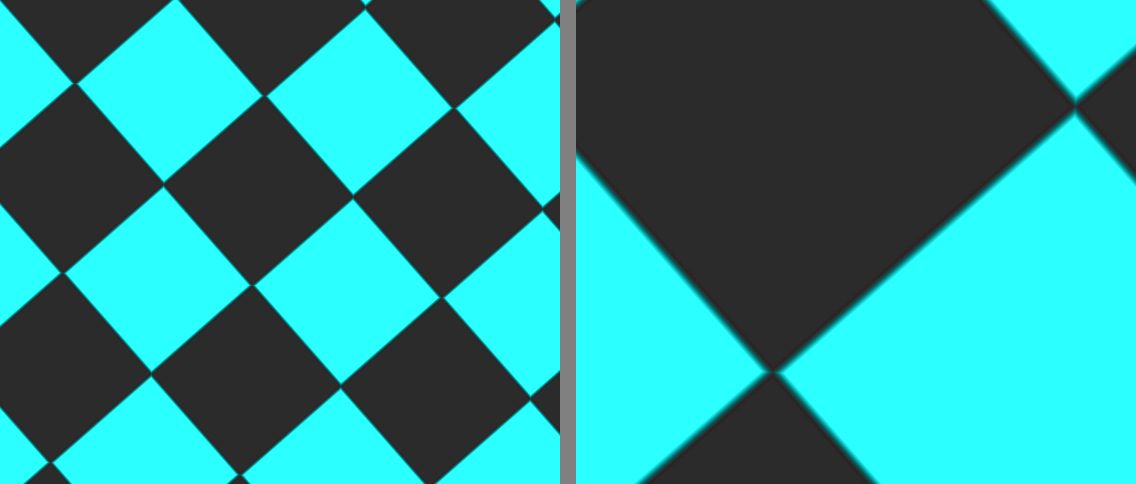
Left, the full canvas; right, a detail of the centre.
A WebGL 2 fragment shader for this pattern:

```glsl
#version 300 es
precision highp float;

uniform vec2 u_resolution;
out vec4 fragColor;

// Lengths are fractions of the canvas height
const float CELL_SIZE = 0.2774;
const float TILT = 0.7205;
const vec2 LATTICE_CORNER = vec2(-0.0573, -0.0898);
const float RIM_UNIT = 0.00226;

const vec3 CHARCOAL = vec3(0.169);
const vec3 WARM_SHADOW = vec3(0.18, 0.13, 0.13);
const vec3 DEEP_TEAL = vec3(0.06, 0.32, 0.32);
const vec3 MID_TEAL = vec3(0.02, 0.54, 0.54);
const vec3 BRIGHT_TEAL = vec3(0.05, 0.78, 0.78);
const vec3 CYAN = vec3(0.169, 1.0, 1.0);

// Coordinates along the two tilted checker axes
vec2 toLattice(vec2 p, float angle) {
  float c = cos(angle), s = sin(angle);
  return vec2(c * p.x + s * p.y, s * p.x - c * p.y);
}

// Distance to the nearest cell edge: positive in even cells, negative in odd
float checkerDistance(vec2 p, float cellSize) {
  vec2 cell = p / cellSize;
  vec2 toEdge = 0.5 - abs(fract(cell) - 0.5);
  float parity = mod(floor(cell.x) + floor(cell.y), 2.0);
  return (1.0 - 2.0 * parity) * min(toEdge.x, toEdge.y) * cellSize;
}

float ramp(float start, float end, float x) {
  return clamp((x - start) / (end - start), 0.0, 1.0);
}

// Blend through the narrow rim, from the dark side to the bright side
vec3 rimColor(float t) {
  vec3 color = mix(CHARCOAL, WARM_SHADOW, ramp(-1.6, -0.6, t));
  color = mix(color, DEEP_TEAL, ramp(-0.6, 0.5, t));
  color = mix(color, MID_TEAL, ramp(0.5, 1.2, t));
  color = mix(color, BRIGHT_TEAL, ramp(1.2, 1.8, t));
  return mix(color, CYAN, ramp(1.8, 2.5, t));
}

void main() {
  vec2 p = (gl_FragCoord.xy - 0.5 * u_resolution) / u_resolution.y;
  vec2 q = toLattice(p - LATTICE_CORNER, TILT);

  // Keep the rim at least a pixel per step on small canvases
  float rim = max(RIM_UNIT, 1.0 / u_resolution.y);
  float d = checkerDistance(q, CELL_SIZE);
  fragColor = vec4(rimColor(d / rim), 1.0);
}
```
